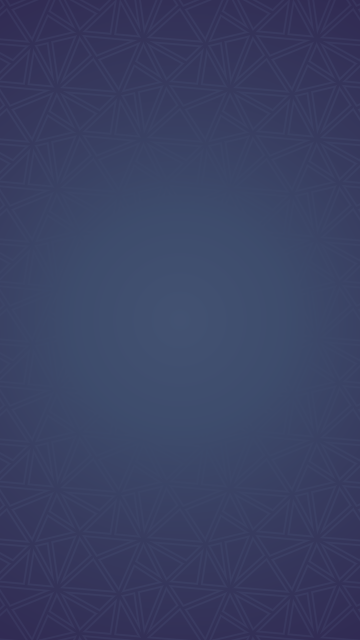
Write a WebGL 2 fragment shader that draws this background.

```glsl
#version 300 es
precision highp float;

uniform vec2 u_resolution;
out vec4 fragColor;

// All lengths are fractions of the canvas width.
const vec3 CORE_COLOR = vec3(0.262, 0.322, 0.447);
const vec3 GLOW_COLOR = vec3(0.241, 0.298, 0.425);
const vec3 DUSK_COLOR = vec3(0.217, 0.232, 0.373);
const vec3 RIM_COLOR  = vec3(0.192, 0.170, 0.328);
const vec3 LINE_LIGHT = vec3(0.025, 0.036, 0.036);
const float GLOW_RADIUS = 0.30;
const float DUSK_RADIUS = 0.62;
const float RIM_RADIUS = 1.0;
const float LINE_FADE_START = 0.28;
const float LINE_FADE_END = 0.85;
const float EDGE_LENGTH = 0.1604;
const vec2 LATTICE_ORIGIN = vec2(0.398, 0.002);
const float ROW_HEIGHT = 0.8660254;
const float JITTER = 0.11;
const float LINE_INSET = 0.0065;
const float LINE_HALF_WIDTH = 0.0026;

// Lattice points fall into three classes, giving a repeating motif.
float pointClass(vec2 cell) {
    return mod(cell.x - cell.y, 3.0);
}

vec2 latticePoint(vec2 cell) {
    float kind = pointClass(cell);
    vec2 offset = JITTER * sin(kind * vec2(2.3, 4.1));
    vec2 point = vec2(cell.x + 0.5 * cell.y, ROW_HEIGHT * cell.y);
    return LATTICE_ORIGIN + EDGE_LENGTH * (point + offset);
}

float cross2(vec2 a, vec2 b) {
    return a.x * b.y - a.y * b.x;
}

float edgeDistance(vec2 p, vec2 a, vec2 b) {
    return cross2(normalize(b - a), p - a);
}

// Outline drawn a fixed distance inside a counter-clockwise triangle.
float insetOutline(vec2 p, vec2 a, vec2 b, vec2 c, float pixel) {
    float inside = min(edgeDistance(p, a, b),
                   min(edgeDistance(p, b, c), edgeDistance(p, c, a)));
    float gap = abs(inside - LINE_INSET) - LINE_HALF_WIDTH;
    return 1.0 - smoothstep(-0.7 * pixel, 0.7 * pixel, gap);
}

// Splits a triangle into two slivers from one of its corners.
float fan(vec2 p, vec2 a, vec2 b, vec2 c, float kind, float pixel) {
    vec2 apex = kind < 0.5 ? a : (kind < 1.5 ? b : c);
    vec2 left = kind < 0.5 ? b : (kind < 1.5 ? c : a);
    vec2 right = kind < 0.5 ? c : (kind < 1.5 ? a : b);
    vec2 cut = mix(left, right, 0.5 + 0.16 * sin(kind * 2.7 + 1.0));
    return max(insetOutline(p, apex, left, cut, pixel),
               insetOutline(p, apex, cut, right, pixel));
}

float trianglePattern(vec2 p, float pixel) {
    vec2 q = (p - LATTICE_ORIGIN) / EDGE_LENGTH;
    float row = q.y / ROW_HEIGHT;
    vec2 home = floor(vec2(q.x - 0.5 * row, row));
    float lines = 0.0;
    for (int y = -1; y <= 1; y++) {
        for (int x = -1; x <= 1; x++) {
            vec2 cell = home + vec2(x, y);
            vec2 a = latticePoint(cell);
            vec2 b = latticePoint(cell + vec2(1.0, 0.0));
            vec2 c = latticePoint(cell + vec2(0.0, 1.0));
            vec2 d = latticePoint(cell + 1.0);
            float kind = pointClass(cell);
            lines = max(lines, fan(p, a, b, c, kind, pixel));
            lines = max(lines, fan(p, b, d, c, mod(kind + 1.0, 3.0), pixel));
        }
    }
    return lines;
}

// Radial glow through four colour stops.
vec3 background(float radius) {
    vec3 color = mix(CORE_COLOR, GLOW_COLOR, clamp(radius / GLOW_RADIUS, 0.0, 1.0));
    float dusk = (radius - GLOW_RADIUS) / (DUSK_RADIUS - GLOW_RADIUS);
    color = mix(color, DUSK_COLOR, clamp(dusk, 0.0, 1.0));
    float rim = (radius - DUSK_RADIUS) / (RIM_RADIUS - DUSK_RADIUS);
    return mix(color, RIM_COLOR, clamp(rim, 0.0, 1.0));
}

void main() {
    float pixel = 1.0 / u_resolution.x;
    vec2 p = gl_FragCoord.xy * pixel;
    float radius = length(p - 0.5 * u_resolution * pixel);

    // The lines sink into the central glow.
    float fade = smoothstep(LINE_FADE_START, LINE_FADE_END, radius);
    vec3 color = background(radius) + LINE_LIGHT * fade * trianglePattern(p, pixel);
    fragColor = vec4(color, 1.0);
}
```
